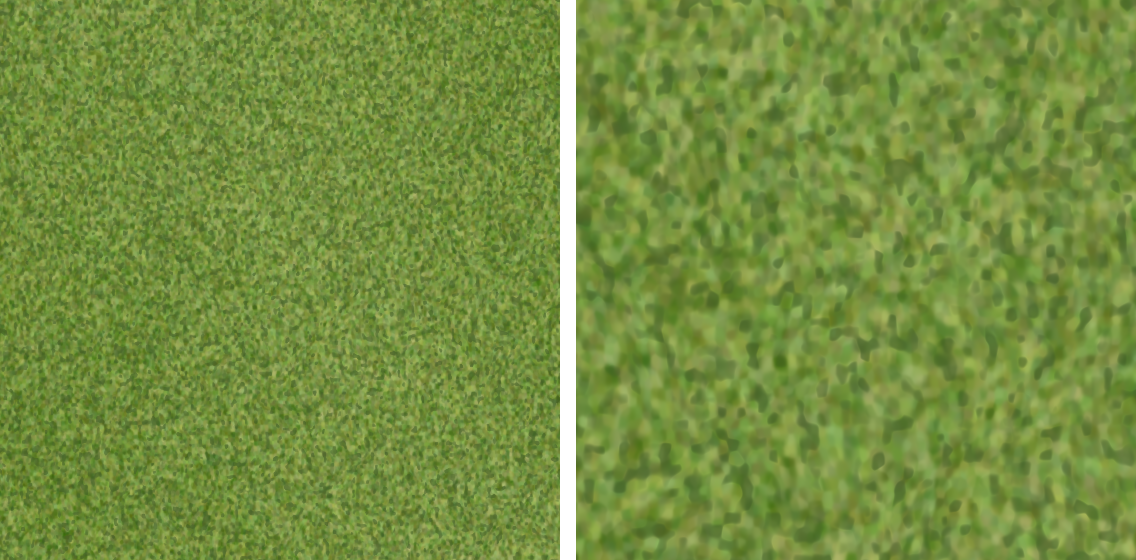
Left: the whole. Right: its middle third, enlarged.
A Shadertoy shader for this texture:

```glsl
// Closely mown lawn: soft, tiny upright tufts in mixed greens with dark gaps.

vec3 hash3(vec2 cell) {
    vec3 q = fract(cell.xyx * vec3(0.1031, 0.1030, 0.0973));
    q += dot(q, q.yxz + 33.33);
    return fract((q.xxy + q.yzz) * q.zyx);
}

// Cellular noise: each cell holds one tilted soft tuft with three random traits (-0.5 to 0.5).
vec3 tufts(vec2 p, float seed) {
    vec2 cell = floor(p);
    vec3 total = vec3(0.0);
    float weightSum = 0.0;
    for (int y = -1; y <= 1; y++) {
        for (int x = -1; x <= 1; x++) {
            vec2 id = cell + vec2(x, y);
            vec3 place = hash3(id + seed);
            vec2 d = p - id - 0.2 - 0.6 * place.xy;
            d.x += (place.z - 0.5) * 0.6 * d.y;
            float weight = exp(-4.5 * dot(d, d));
            total += weight * (hash3(id + seed + 71.7) - 0.5);
            weightSum += weight;
        }
    }
    return total / weightSum;
}

// Layered sines for slow changes across the lawn, about -1 to 1.
float patches(vec2 p) {
    float sum = 0.0;
    float amplitude = 0.5;
    for (int i = 0; i < 4; i++) {
        sum += amplitude * sin(p.x + 1.7 * sin(p.y)) * cos(0.8 * p.y + sin(p.x));
        p = mat2(0.8, 0.6, -0.6, 0.8) * p * 1.9 + 2.3;
        amplitude *= 0.6;
    }
    return sum;
}

void mainImage(out vec4 fragColor, in vec2 fragCoord) {
    vec2 uv = fragCoord / iResolution.xy;

    // Slight bending hides the cell rows
    vec2 p = uv + 0.002 * vec2(sin(uv.y * 41.0 + 3.0 * sin(uv.x * 17.0)),
                               sin(uv.x * 37.0 + 2.0 * sin(uv.y * 23.0)));

    vec3 coarse = tufts(p * vec2(146.0, 112.0), 11.0);
    vec3 fine = tufts(p * vec2(215.0, 165.0), 143.0);
    vec3 gaps = tufts(p * vec2(165.0, 136.0), 307.0);

    // Brightness of blades and the shaded gaps between them
    float tone = 0.20 * coarse.x + 0.13 * fine.x;
    float shade = smoothstep(0.06, 0.42, gaps.x);

    // A pale diagonal band over deeper green sides
    float across = (uv.x + 0.53 * uv.y - 0.85) / 0.4;
    float band = exp(-across * across) - 0.5;
    float patchTone = patches(uv * 7.0 + 1.3);

    vec3 color = vec3(0.459, 0.568, 0.241) + tone * vec3(1.0, 0.95, 0.8);
    color += (0.7 * coarse.y + 0.5 * fine.y) * vec3(0.14, 0.01, 0.04);  // straw against fresh green
    color += (0.7 * coarse.z + 0.5 * fine.z) * vec3(0.02, 0.0, 0.12);   // pale against vivid
    color += band * vec3(0.036, 0.028, 0.040);
    color += patchTone * vec3(0.016, 0.011, 0.012);
    color = mix(color, vec3(0.25, 0.36, 0.15), 0.55 * shade);

    fragColor = vec4(clamp(color, 0.0, 1.0), 1.0);
}
```
